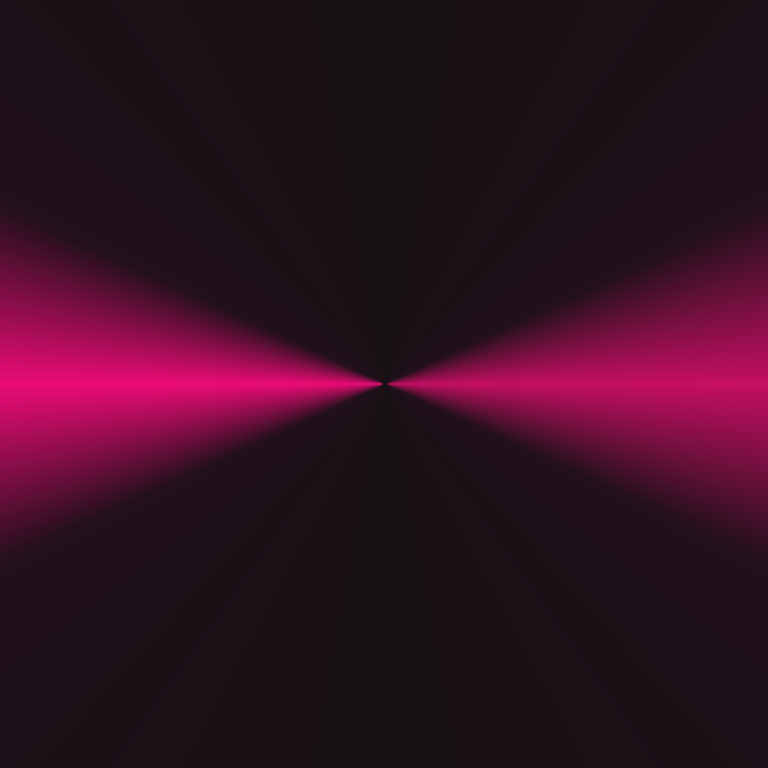
Give the GLSL for this background, as a three.js fragment shader.

```glsl
varying vec2 vUv;

const vec2 CENTER = vec2(0.5015, 0.5);
const float BEAM_HALF_ANGLE = 0.435;
const float RIGHT_ANGLE = 1.5708;
const float DOT_RADIUS = 0.0035;

const vec3 NIGHT = vec3(0.092, 0.066, 0.080);
const vec3 PLUM = vec3(0.140, 0.062, 0.108);
const vec3 HOT_PINK = vec3(0.920, 0.045, 0.460);
const vec3 DEEP_PINK = vec3(0.770, 0.060, 0.385);

// Angle away from the horizontal axis, from 0 to a right angle
float axisAngle(vec2 p) {
  return atan(abs(p.y), max(abs(p.x), 0.00001));
}

// Linear angular falloff: 1 on the axis, 0 at the beam edge
float beamStrength(float angle, float halfAngle) {
  return clamp(1.0 - angle / halfAngle, 0.0, 1.0);
}

// Faint plum haze that fades from the beam edge to the vertical
vec3 hazeColor(float angle, float halfAngle) {
  float fade = clamp((angle - halfAngle) / (RIGHT_ANGLE - halfAngle), 0.0, 1.0);
  return mix(PLUM, NIGHT, sqrt(fade));
}

// Small dark pupil where the beams meet
float pupilMask(vec2 p, float radius) {
  return 1.0 - smoothstep(radius * 0.6, radius * 1.4, length(p));
}

void main() {
  vec2 p = vUv - CENTER;
  float angle = axisAngle(p);

  vec3 beamColor = p.x < 0.0 ? HOT_PINK : DEEP_PINK;
  vec3 color = hazeColor(angle, BEAM_HALF_ANGLE);
  color = mix(color, beamColor, beamStrength(angle, BEAM_HALF_ANGLE));
  color = mix(color, NIGHT, pupilMask(p, DOT_RADIUS));

  gl_FragColor = vec4(color, 1.0);
}
```
